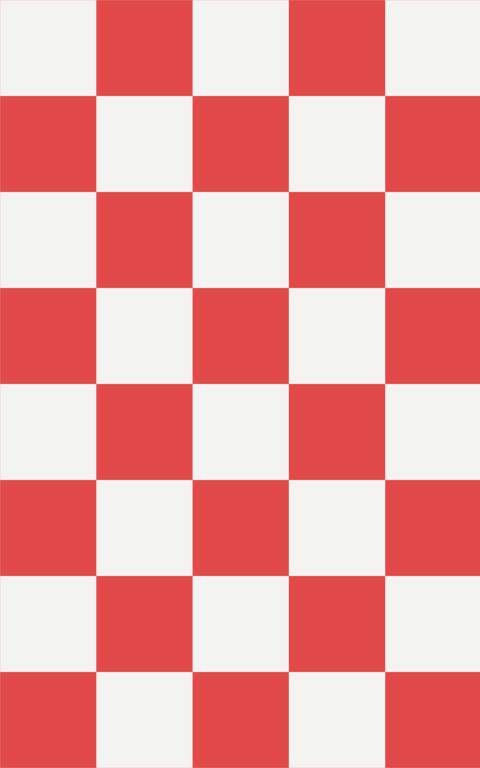
Reproduce this pattern procedurally as a Shadertoy shader.

```glsl
// Red and off-white checkerboard, five columns by eight rows, with a red lower left cell.
#define COLUMNS 4.985
#define ROWS 8.0
#define EDGE_PIXELS 0.6
#define RED vec3(0.888, 0.290, 0.285)
#define WHITE vec3(0.951, 0.951, 0.945)

// Square wave per axis: +1 in even cells, -1 in odd cells, with soft edges.
vec2 softSquareWave(vec2 cellPos, vec2 edgeWidth) {
    vec2 edgeDistance = 0.5 - abs(fract(cellPos) - 0.5);
    vec2 parity = 1.0 - 2.0 * mod(floor(cellPos), 2.0);
    return parity * min(edgeDistance / edgeWidth, 1.0);
}

void mainImage(out vec4 fragColor, in vec2 fragCoord) {
    vec2 cellsPerPixel = vec2(COLUMNS, ROWS) / iResolution.xy;
    vec2 wave = softSquareWave(fragCoord * cellsPerPixel, EDGE_PIXELS * cellsPerPixel);

    // Equal parities give red, opposite parities give white.
    float redAmount = 0.5 + 0.5 * wave.x * wave.y;
    fragColor = vec4(mix(WHITE, RED, redAmount), 1.0);
}
```
